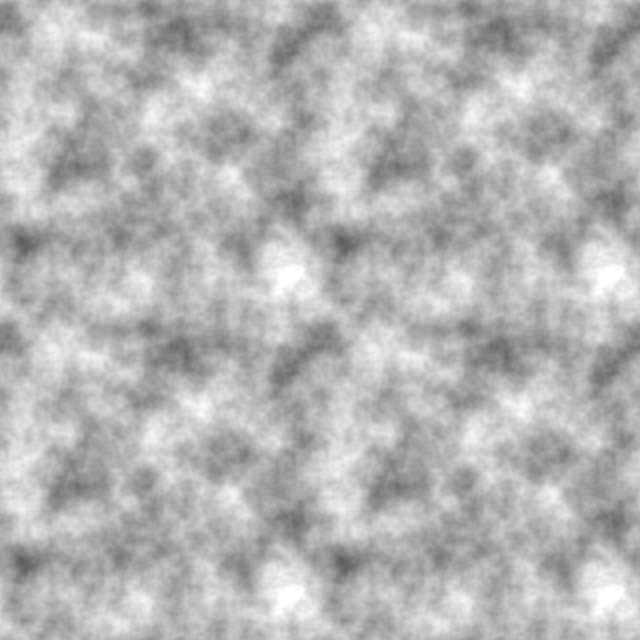
Give the GLSL for this texture, as a WebGL 1 fragment shader.

```glsl
precision highp float;

uniform vec2 u_resolution;

float hash(vec3 p) {
  p = fract(p * vec3(0.1031, 0.1030, 0.0973));
  p += dot(p, p.yzx + 33.33);
  return fract((p.x + p.y) * p.z);
}

// Unit gradient at a lattice corner, wrapped after period cells
vec2 gradient(vec2 corner, float period, float seed) {
  float angle = 6.2831853 * hash(vec3(mod(corner, period) + 7.0, seed));
  return vec2(cos(angle), sin(angle));
}

float gradientNoise(vec2 p, float period, float seed) {
  vec2 cell = floor(p);
  vec2 f = p - cell;
  vec2 blend = f * f * f * (f * (f * 6.0 - 15.0) + 10.0);
  vec2 e = vec2(1.0, 0.0);
  float a = dot(gradient(cell, period, seed), f);
  float b = dot(gradient(cell + e.xy, period, seed), f - e.xy);
  float c = dot(gradient(cell + e.yx, period, seed), f - e.yx);
  float d = dot(gradient(cell + e.xx, period, seed), f - e.xx);
  return mix(mix(a, b, blend.x), mix(c, d, blend.x), blend.y);
}

// Five octaves, from broad clouds to fine grain
float cloudNoise(vec2 tile) {
  float sum = 0.0;
  float amplitude = 1.0;
  float period = 5.0;
  for (int i = 0; i < 5; i++) {
    sum += amplitude * gradientNoise(tile * period, period, 29.0 + 19.0 * float(i));
    amplitude *= 0.58;
    period *= 2.0;
  }
  return sum;
}

void main() {
  // Two identical tiles across and two down
  vec2 tile = fract(2.0 * gl_FragCoord.xy / u_resolution);
  float gray = 0.71 + 0.39 * cloudNoise(tile);
  gl_FragColor = vec4(vec3(clamp(gray, 0.0, 1.0)), 1.0);
}
```
